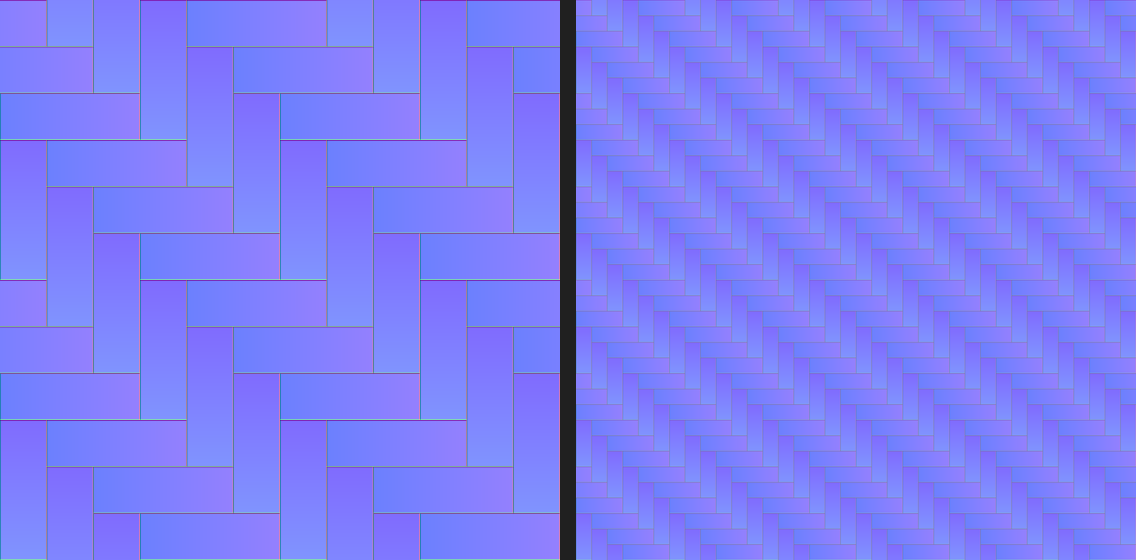
Left: one tile. Right: repeated 3 by 3.
A WebGL 2 fragment shader for this texture map:

```glsl
#version 300 es
precision highp float;
// Normal map of a herringbone floor: 3 by 1 planks, gently domed along their length, with thin bevels.

uniform vec2 u_resolution;
out vec4 fragColor;

// Unit normal at a point measured in plank widths
vec3 herringboneNormal(vec2 p) {
    vec2 cell = floor(p);
    vec2 inCell = p - cell;

    // Each diagonal step walks three cells of a lying plank, then three of a standing one
    float phase = mod(cell.x + cell.y + 3.0, 6.0);
    bool lying = phase < 2.5;
    vec2 grain = lying ? vec2(1.0, 0.0) : vec2(0.0, 1.0);
    vec2 plankSize = 1.0 + 2.0 * grain;
    vec2 local = inCell + grain * (lying ? phase : phase - 3.0);

    // Soft dome along the grain
    vec2 slope = 0.32 * (local / plankSize - 0.5) * grain;

    // Steep bevel on all four sides
    vec2 bevelWidth = vec2(1.0 / 64.0);
    slope += 6.0 * (step(plankSize - local, bevelWidth) - step(local, bevelWidth));

    // Green points down the canvas
    return normalize(vec3(slope.x, -slope.y, 1.0));
}

void main() {
    const int SAMPLES = 6;
    vec3 colour = vec3(0.0);

    // Average a grid of samples per pixel to smooth the thin bevels
    for (int y = 0; y < SAMPLES; y++) {
        for (int x = 0; x < SAMPLES; x++) {
            vec2 offset = (vec2(x, y) + 0.5) / float(SAMPLES) - 0.5;
            vec2 uv = (gl_FragCoord.xy + offset) / u_resolution;
            colour += 0.5 + 0.5 * herringboneNormal(uv * 12.0);
        }
    }
    fragColor = vec4(colour / float(SAMPLES * SAMPLES), 1.0);
}
```
